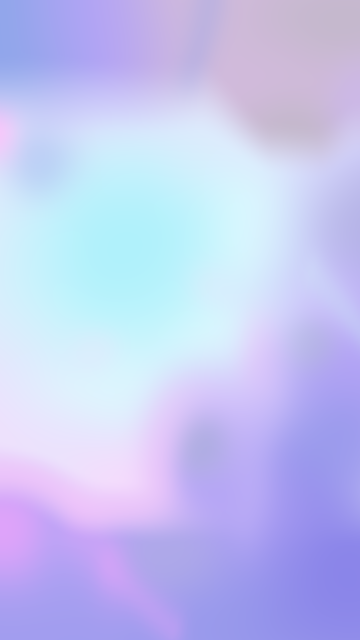
A Shadertoy shader for this background:

```glsl
#define FLATNESS 1.2
#define BANK_FLATNESS 1.6
#define FLOOR_SOFTNESS 0.055
#define CLOUD_SOFTNESS 0.065
#define RIM_STRENGTH 0.6
#define WARP_SCALE 4.5
#define WARP_AMOUNT 0.022

const vec3 PALE   = vec3(0.89, 0.91, 0.99);
const vec3 ICE    = vec3(0.88, 0.99, 1.00);
const vec3 AQUA   = vec3(0.80, 0.97, 0.99);
const vec3 CYAN   = vec3(0.69, 0.945, 0.985);
const vec3 BLUSH  = vec3(0.96, 0.86, 0.99);
const vec3 PINK   = vec3(0.98, 0.77, 0.98);
const vec3 ORCHID = vec3(0.88, 0.64, 0.98);
const vec3 LILAC  = vec3(0.78, 0.71, 0.98);
const vec3 VIOLET = vec3(0.70, 0.64, 0.96);
const vec3 SLATE  = vec3(0.69, 0.68, 0.89);
const vec3 PERI   = vec3(0.59, 0.60, 0.92);
const vec3 INDIGO = vec3(0.53, 0.51, 0.91);
const vec3 SKY    = vec3(0.57, 0.65, 0.92);
const vec3 MAUVE  = vec3(0.82, 0.73, 0.86);
const vec3 TAUPE  = vec3(0.76, 0.72, 0.79);

vec2 gradientAt(vec2 cell) {
    float h = fract(sin(dot(cell, vec2(127.1, 311.7))) * 4375.85);
    return vec2(cos(6.2832 * h), sin(6.2832 * h));
}

float gradientNoise(vec2 p) {
    vec2 i = floor(p), f = p - i, u = f * f * f * (f * (f * 6.0 - 15.0) + 10.0);
    vec2 e = vec2(1.0, 0.0);
    float low  = mix(dot(gradientAt(i), f), dot(gradientAt(i + e.xy), f - e.xy), u.x);
    float high = mix(dot(gradientAt(i + e.yx), f - e.yx), dot(gradientAt(i + e.xx), f - e.xx), u.x);
    return mix(low, high, u.y);
}

// Soft elliptical weight
float spot(vec2 uv, vec2 centre, vec2 radius, float flatness) {
    vec2 q = (uv - centre) / radius;
    return exp(-pow(dot(q, q), flatness));
}

void glow(inout vec3 col, vec2 uv, vec3 tint, vec2 centre, vec2 radius, float strength) {
    col = mix(col, tint, strength * spot(uv, centre, radius, FLATNESS));
}

// Soft line between two points
void streak(inout vec3 col, vec2 uv, vec3 tint, vec2 a, vec2 b, float width, float strength) {
    vec2 along = b - a, d = uv - a;
    d -= along * clamp(dot(d, along) / dot(along, along), 0.0, 1.0);
    col = mix(col, tint, strength * exp(-dot(d, d) / (width * width)));
}

vec3 lightField(vec2 uv) {
    vec3 col = PALE;
    glow(col, uv, BLUSH, vec2(0.0, 0.36), vec2(0.32, 0.13), 0.8);
    glow(col, uv, AQUA, vec2(0.38, 0.56), vec2(0.43, 0.21), 0.95);
    glow(col, uv, ICE, vec2(0.30, 0.39), vec2(0.20, 0.06), 0.45);
    glow(col, uv, ICE, vec2(0.70, 0.64), vec2(0.16, 0.09), 0.9);
    glow(col, uv, ICE, vec2(0.64, 0.47), vec2(0.16, 0.07), 0.8);
    glow(col, uv, CYAN, vec2(0.35, 0.615), vec2(0.25, 0.13), 1.0);
    glow(col, uv, PALE, vec2(0.60, 0.55), vec2(0.08, 0.04), 0.4);
    glow(col, uv, PALE, vec2(0.26, 0.45), vec2(0.08, 0.04), 0.5);
    glow(col, uv, LILAC, vec2(0.22, 0.83), vec2(0.26, 0.05), 0.3);
    glow(col, uv, SKY, vec2(0.11, 0.75), vec2(0.11, 0.06), 0.38);
    glow(col, uv, PINK, vec2(-0.02, 0.79), vec2(0.07, 0.05), 0.9);
    glow(col, uv, BLUSH, vec2(0.73, 0.44), vec2(0.07, 0.08), 0.8);
    glow(col, uv, BLUSH, vec2(0.37, 0.24), vec2(0.22, 0.08), 0.95);
    return col;
}

vec3 violetField(vec2 uv) {
    vec3 col = mix(VIOLET, PERI, 0.6 * smoothstep(0.2, 0.0, uv.y));
    // Right shoulder
    glow(col, uv, SLATE, vec2(1.0, 0.66), vec2(0.18, 0.11), 0.9);
    glow(col, uv, LILAC, vec2(0.84, 0.52), vec2(0.20, 0.06), 0.8);
    glow(col, uv, SLATE, vec2(0.855, 0.46), vec2(0.075, 0.045), 0.9);
    streak(col, uv, mix(SKY, PALE, 0.6), vec2(0.87, 0.57), vec2(1.02, 0.48), 0.03, 0.6);
    // Centre knoll
    glow(col, uv, LILAC, vec2(0.62, 0.35), vec2(0.18, 0.09), 0.9);
    streak(col, uv, LILAC, vec2(0.74, 0.38), vec2(0.70, 0.17), 0.06, 0.6);
    glow(col, uv, SLATE, vec2(0.56, 0.305), vec2(0.085, 0.05), 1.0);
    // Deep floor
    glow(col, uv, PERI, vec2(0.92, 0.30), vec2(0.18, 0.09), 0.85);
    glow(col, uv, PERI, vec2(0.68, 0.03), vec2(0.30, 0.10), 0.8);
    glow(col, uv, INDIGO, vec2(0.98, 0.11), vec2(0.25, 0.16), 0.9);
    glow(col, uv, SLATE, vec2(0.46, 0.13), vec2(0.15, 0.06), 0.6);
    glow(col, uv, ORCHID, vec2(0.0, 0.17), vec2(0.13, 0.08), 0.95);
    streak(col, uv, ORCHID, vec2(0.22, 0.18), vec2(0.30, 0.11), 0.06, 0.45);
    streak(col, uv, ORCHID, vec2(0.30, 0.11), vec2(0.48, 0.02), 0.035, 0.4);
    return col;
}

vec3 cloudField(vec2 uv) {
    float x = uv.x + 0.25 * (uv.y - 0.93);
    vec3 col = mix(SKY, VIOLET, smoothstep(0.0, 0.32, x));
    col = mix(col, MAUVE, smoothstep(0.22, 0.60, x));
    streak(col, uv, SLATE, vec2(0.58, 1.0), vec2(0.53, 0.88), 0.05, 0.6);
    glow(col, uv, TAUPE, vec2(0.95, 0.97), vec2(0.24, 0.08), 0.8);
    glow(col, uv, TAUPE, vec2(0.83, 0.79), vec2(0.17, 0.06), 0.85);
    glow(col, uv, LILAC, vec2(1.0, 0.83), vec2(0.09, 0.07), 0.4);
    return col;
}

// Union of the floor and rounded rises on the right
float bankMask(vec2 uv) {
    float top = 0.20 + 0.06 * smoothstep(0.3, 0.0, uv.x);
    float open = smoothstep(-FLOOR_SOFTNESS, FLOOR_SOFTNESS, uv.y - top);
    open *= 1.0 - spot(uv, vec2(0.59, 0.28), vec2(0.16, 0.13), BANK_FLATNESS);
    open *= 1.0 - spot(uv, vec2(0.80, 0.22), vec2(0.22, 0.17), BANK_FLATNESS);
    open *= 1.0 - spot(uv, vec2(1.0, 0.40), vec2(0.29, 0.18), BANK_FLATNESS);
    open *= 1.0 - 0.9 * spot(uv, vec2(1.07, 0.64), vec2(0.25, 0.15), FLATNESS);
    return 1.0 - open;
}

void mainImage(out vec4 fragColor, in vec2 fragCoord) {
    vec2 uv = fragCoord / iResolution.xy;
    vec2 p = WARP_SCALE * fragCoord / iResolution.x;
    uv += WARP_AMOUNT * vec2(gradientNoise(p), 0.6 * gradientNoise(p + 17.3));
    vec3 col = lightField(uv);

    // Violet bank with a pink rim fading to the right
    float bank = bankMask(uv);
    col = mix(col, violetField(uv), bank);
    float rim = 4.0 * bank * (1.0 - bank) * smoothstep(0.55, 0.35, uv.y);
    col = mix(col, PINK, RIM_STRENGTH * rim * smoothstep(0.9, 0.2, uv.x));

    // Upper cloud, lower and crisper on the right
    float sag = smoothstep(0.56, 0.76, uv.x);
    float base = 0.85 - 0.085 * sag + 0.035 * smoothstep(0.88, 1.0, uv.x);
    float soft = CLOUD_SOFTNESS * (1.0 - 0.3 * sag);
    col = mix(col, cloudField(uv), smoothstep(-soft, soft, uv.y - base));

    fragColor = vec4(col, 1.0);
}
```
